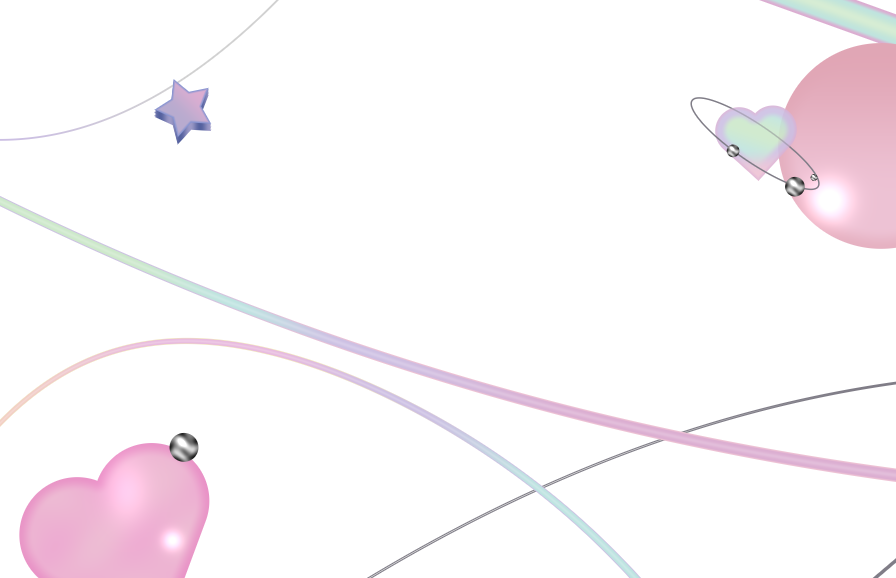
A WebGL 1 fragment shader for this background:

```glsl
precision highp float;
// White backdrop with iridescent ribbons, glossy hearts, a pink orb, a star and chrome beads.
uniform vec2 u_resolution;

// Placement, in units of the canvas height
const float ASPECT = 1.5515;
const vec2 ORB_POS = vec2(1.525, 0.7475);
const float ORB_RADIUS = 0.178;
const vec2 HEART_TIP = vec2(0.287, -0.089);
const float HEART_SIZE = 0.283;
const float HEART_TILT = 0.43;
const vec2 GEM_TIP = vec2(1.313, 0.687);
const float GEM_SIZE = 0.117;
const vec2 RING_POS = vec2(1.307, 0.7515);
const vec2 RING_AXES = vec2(0.132, 0.032);
const float RING_TILT = -0.6;
const vec2 STAR_POS = vec2(0.321, 0.814);
const float STAR_RADIUS = 0.053;

// Palette
const vec3 GREEN = vec3(0.8, 0.91, 0.79);
const vec3 TEAL = vec3(0.74, 0.89, 0.88);
const vec3 LILAC = vec3(0.8, 0.75, 0.89);
const vec3 MAUVE = vec3(0.86, 0.68, 0.82);
const vec3 PEACH = vec3(0.95, 0.81, 0.77);
const vec3 CREAM = vec3(0.94, 0.88, 0.75);
const vec3 PINK = vec3(0.93, 0.66, 0.82);
const vec3 HOT_PINK = vec3(0.9, 0.5, 0.75);
const vec3 ROSE = vec3(0.88, 0.65, 0.71);
const vec3 BLUSH = vec3(0.93, 0.76, 0.83);
const vec3 STEEL = vec3(0.5, 0.49, 0.53);
const vec3 NAVY = vec3(0.33, 0.38, 0.62);

vec3 col = vec3(1.0);

float cover(float d) { return clamp(0.5 - d * u_resolution.y, 0.0, 1.0); }

void paint(vec3 c, float d) { col = mix(col, c, cover(d)); }

vec2 turn(vec2 p, float a) {
  return vec2(cos(a) * p.x + sin(a) * p.y, cos(a) * p.y - sin(a) * p.x);
}

float glow(vec2 p, vec2 center, vec2 size) {
  vec2 q = (p - center) / size;
  return exp(-dot(q, q));
}

// Signed distance across the quartic y = k.x x + k.y x^2 + k.z x^3 + k.w x^4
float curve(vec2 p, vec4 k) {
  float x = p.x;
  float y = x * (k.x + x * (k.y + x * (k.z + x * k.w)));
  float slope = k.x + x * (2.0 * k.y + x * (3.0 * k.z + x * 4.0 * k.w));
  return (p.y - y) / sqrt(1.0 + slope * slope);
}

// Heart with its tip at the origin and its cleft at (0, 1)
float heart(vec2 p) {
  p.x = abs(p.x);
  if (p.x + p.y > 1.0) return length(p - vec2(0.25, 0.75)) - 0.35355;
  vec2 a = p - vec2(0.0, 1.0), b = p - 0.5 * max(p.x + p.y, 0.0);
  return sqrt(min(dot(a, a), dot(b, b))) * sign(p.x - p.y);
}

float star(vec2 p) {
  const float SECTOR = 1.256637;
  float a = abs(mod(atan(p.y, p.x) - 0.07, SECTOR) - 0.5 * SECTOR);
  vec2 tip = vec2(STAR_RADIUS, 0.0);
  vec2 q = length(p) * vec2(cos(a), sin(a)) - tip;
  vec2 edge = 0.53 * STAR_RADIUS * vec2(cos(0.5 * SECTOR), sin(0.5 * SECTOR)) - tip;
  q -= edge * clamp(dot(q, edge) / dot(edge, edge), 0.0, 1.0);
  return length(q) * sign(q.x * edge.y - q.y * edge.x);
}

// Flat band with a pale core and a tinted rim
void ribbon(float d, float halfWidth, vec3 tint, vec3 rim) {
  float t = abs(d) / halfWidth;
  tint = mix(tint, vec3(1.0), 0.2 * exp(-8.0 * t * t));
  paint(mix(tint, rim, smoothstep(0.65, 0.95, t)), abs(d) - halfWidth);
}

void bead(vec2 p, vec2 center, float radius) {
  vec2 q = (p - center) / radius;
  float r = length(q);
  float shade = 0.62 + 0.22 * sin(6.0 * q.y + 2.5 * sin(2.5 * q.x)) - 0.3 * smoothstep(0.6, 1.0, r);
  paint(vec3(shade + 0.5 * glow(q, vec2(-0.2, 0.25), vec2(0.35))), (r - 1.0) * radius);
}

void main() {
  vec2 p = gl_FragCoord.xy / u_resolution.y;
  p.x += 0.5 * (ASPECT - u_resolution.x / u_resolution.y);

  // Thin strands
  float d = curve(p - vec2(0.0, 0.758), vec4(0.0, 1.046, 0.0, 0.0));
  paint(mix(LILAC, vec3(0.82), smoothstep(0.0, 0.35, p.x)), abs(d) - 0.0016);
  d = abs(curve(p - vec2(ASPECT, 0.3374), vec4(0.14, -0.2525, 0.0, 0.0)));
  float shine = smoothstep(0.0016, 0.0, d) * smoothstep(1.5, 1.0, p.x);
  paint(mix(STEEL, vec3(0.86), 0.8 * shine), d - 0.0024);
  paint(STEEL, abs(curve(p - vec2(1.515, 0.0), vec4(0.85, 0.0, 0.0, 0.0))) - 0.003);

  // Wide ribbons
  d = curve(p - vec2(0.3232, 0.4101), vec4(0.0, -1.01, 0.9115, -0.627));
  vec3 tint = mix(PEACH, MAUVE + 0.05, smoothstep(0.0, 0.3, p.x));
  tint = mix(tint, LILAC, smoothstep(0.45, 0.7, p.x));
  tint = mix(tint, TEAL, smoothstep(0.72, 0.95, p.x));
  ribbon(d, 0.0045 + 0.0027 * p.x, tint, mix(CREAM, LILAC, smoothstep(0.5, 0.9, p.x)));
  d = curve(p - vec2(0.0, 0.6525), vec4(-0.49, 0.1269, -0.00537, 0.0));
  tint = mix(GREEN, TEAL, smoothstep(0.2, 0.42, p.x));
  tint = mix(tint, LILAC, smoothstep(0.4, 0.6, p.x));
  tint = mix(tint, MAUVE, smoothstep(0.6, 1.05, p.x));
  ribbon(d, 0.008 + 0.0023 * p.x, tint, mix(LILAC, BLUSH, smoothstep(0.2, 0.7, p.x)));
  d = curve(p - vec2(1.398, 1.0), vec4(-0.36, 0.0, 0.0, 0.0));
  ribbon(d, 0.0285, mix(TEAL, GREEN, exp(-d * d * 6000.0)), MAUVE);

  // Pink orb
  vec2 q = (p - ORB_POS) / ORB_RADIUS;
  vec3 body = mix(BLUSH, ROSE, smoothstep(-0.5, 0.95, q.y));
  body = mix(body, ROSE, 0.6 * smoothstep(0.8, 1.0, length(q)));
  body += 0.3 * glow(q, vec2(-0.5, -0.53), vec2(0.2));
  paint(body, (length(q) - 1.0) * ORB_RADIUS);

  // Iridescent heart
  q = turn(p - GEM_TIP, 0.05) / GEM_SIZE;
  d = heart(q);
  body = mix(TEAL, GREEN, 0.5 + 0.5 * sin(7.0 * q.y + 3.0 * q.x - 3.6));
  body = mix(body, LILAC, smoothstep(-0.2, -0.08, d));
  body = mix(body, BLUSH, smoothstep(0.5, 0.1, q.y));
  body = mix(body, MAUVE, 0.7 * smoothstep(-0.06, 0.0, d));
  float inside = cover(d * GEM_SIZE);
  col = mix(col, body, 0.9 * inside);

  // Orbit ring, dimmed where it passes behind the heart
  q = turn(p - RING_POS, RING_TILT);
  float f = length(q / RING_AXES);
  d = abs(f * (f - 1.0)) / max(length(q / (RING_AXES * RING_AXES)), 0.001);
  col = mix(col, STEEL, cover(d - 0.0013) * (1.0 - 0.55 * step(0.0, q.y) * inside));
  bead(p, vec2(1.269, 0.739), 0.011);
  bead(p, vec2(1.376, 0.677), 0.017);
  bead(p, vec2(1.409, 0.693), 0.006);

  // Glossy pink heart
  q = turn(p - HEART_TIP, HEART_TILT) / HEART_SIZE;
  d = heart(q);
  float waves = sin(9.0 * q.x + 2.0 * sin(5.0 * q.y)) * sin(8.0 * q.y + 3.0 * q.x);
  body = mix(PINK, BLUSH, 0.45 + 0.3 * waves);
  body = mix(body, HOT_PINK, 0.6 * smoothstep(-0.09, 0.0, d));
  body += 0.3 * glow(p, vec2(0.299, 0.065), vec2(0.016));
  body += 0.12 * glow(p, vec2(0.22, 0.15), vec2(0.035, 0.05));
  paint(body, d * HEART_SIZE);
  bead(p, vec2(0.319, 0.226), 0.025);

  // Extruded star: stacked sides below a bevelled face
  q = p - STAR_POS;
  vec3 sides = mix(NAVY, LILAC, 0.3 + 0.3 * sin(q.x * 180.0));
  for (int i = 5; i > 0; i--) paint(sides, star(q + vec2(0.0, 0.0025 * float(i))));
  d = star(q);
  body = mix(LILAC - 0.08, MAUVE, smoothstep(-0.03, 0.05, q.x + q.y));
  paint(mix(body, NAVY + 0.2, smoothstep(-0.005, 0.0, d)), d);

  gl_FragColor = vec4(clamp(col, 0.0, 1.0), 1.0);
}
```
